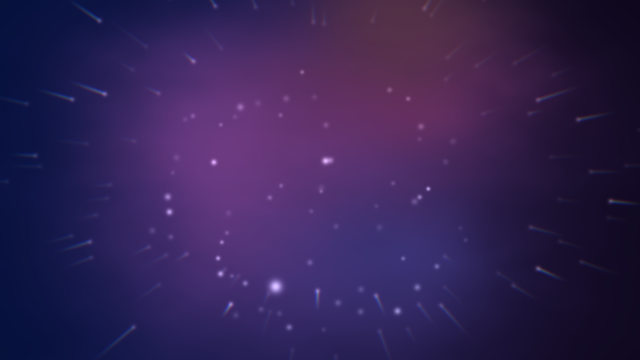
A WebGL 2 fragment shader for this background:

```glsl
#version 300 es
precision highp float;

uniform vec2 u_resolution;
out vec4 fragColor;

float hash(vec2 p) {
    return fract(sin(dot(p, vec2(127.1, 311.7))) * 43758.5453);
}

float noise(vec2 p) {
    vec2 cell = floor(p), f = fract(p);
    f = f * f * (3.0 - 2.0 * f);
    float low = mix(hash(cell), hash(cell + vec2(1, 0)), f.x);
    float high = mix(hash(cell + vec2(0, 1)), hash(cell + vec2(1, 1)), f.x);
    return mix(low, high, f.y);
}

float fbm(vec2 p) {
    float sum = 0.0, amplitude = 0.5;
    for (int i = 0; i < 4; i++) {
        sum += amplitude * noise(p);
        p = p * 2.03 + 7.1;
        amplitude *= 0.5;
    }
    return sum;
}

// Soft elliptical cloud, 1 at its centre
float glow(vec2 p, vec2 center, vec2 radius) {
    vec2 d = (p - center) / radius;
    return exp(-dot(d, d));
}

vec3 nebula(vec2 uv) {
    vec2 warp = vec2(fbm(uv * 5.0), fbm(uv * 5.0 + 19.0)) - 0.47;
    vec2 q = uv + warp * 0.12;
    vec3 color = mix(vec3(0.01, 0.06, 0.23), vec3(0.05, 0.025, 0.11), smoothstep(0.25, 0.92, uv.x));
    color = mix(color, vec3(0.25, 0.18, 0.44), 0.9 * glow(q, vec2(0.48, 0.42), vec2(0.34, 0.56)));
    color = mix(color, vec3(0.47, 0.25, 0.55), 0.85 * glow(q, vec2(0.38, 0.57), vec2(0.19, 0.34)));
    color = mix(color, vec3(0.44, 0.19, 0.38), 0.8 * glow(q, vec2(0.62, 0.70), vec2(0.19, 0.25)));
    color = mix(color, vec3(0.36, 0.21, 0.27), 0.75 * glow(q, vec2(0.62, 0.95), vec2(0.14, 0.19)));
    color = mix(color, vec3(0.23, 0.21, 0.48), 0.75 * glow(q, vec2(0.61, 0.29), vec2(0.17, 0.20)));
    return color * (0.95 + 0.1 * fbm(uv * 9.0));
}

// Round stars gathered around the middle
vec3 stars(vec2 p) {
    float light = 0.0;
    for (int i = 0; i < 60; i++) {
        float id = float(i);
        float angle = id * 2.39996;
        float radius = 0.46 * sqrt(hash(vec2(id, 1.3)));
        vec2 center = vec2(0.86, 0.44) + radius * vec2(cos(angle), 0.8 * sin(angle));
        float size = mix(0.005, 0.009, hash(vec2(id, 4.7)));
        float power = mix(0.08, 0.55, pow(hash(vec2(id, 8.1)), 2.0));
        light += power * glow(p, center, vec2(size));
    }
    light += 0.65 * glow(p, vec2(0.766, 0.204), vec2(0.016));
    return light * vec3(0.95, 0.9, 1.0);
}

// Prismatic trails flying outward, each with a bright inner head
vec3 streaks(vec2 p) {
    vec2 origin = vec2(0.889, 0.525);
    vec3 light = vec3(0.0);
    for (int i = 0; i < 76; i++) {
        float id = float(i);
        float angle = 6.28318 * (id + hash(vec2(id, 2.9))) / 76.0;
        float radius = mix(0.36, 0.66, hash(vec2(id, 6.3)));
        vec2 head = origin + radius * vec2(1.4 * cos(angle), 0.88 * sin(angle));
        vec2 dir = normalize(head - origin);
        vec2 d = p - head;
        float along = dot(d, dir);
        float across = dot(d, vec2(-dir.y, dir.x));
        float tail = mix(0.03, 0.16, hash(vec2(id, 9.4))) * smoothstep(0.25, 0.6, radius);
        float power = mix(0.04, 0.3, pow(hash(vec2(id, 3.6)), 3.0));
        float fade = smoothstep(-0.008, 0.006, along) * (1.0 - smoothstep(0.0, tail + 0.02, along));
        vec3 split = (across + vec3(-0.003, 0.0, 0.003)) / 0.0042;
        light += power * fade * exp(-split * split) * vec3(0.7, 0.9, 1.0);
        light += power * glow(p, head, vec2(0.007)) * vec3(0.9, 0.65, 0.8);
    }
    return light;
}

void main() {
    vec2 uv = gl_FragCoord.xy / u_resolution;
    vec2 p = vec2(uv.x * 16.0 / 9.0, uv.y);
    vec3 color = nebula(uv) + stars(p) + streaks(p);
    fragColor = vec4(color, 1.0);
}
```
